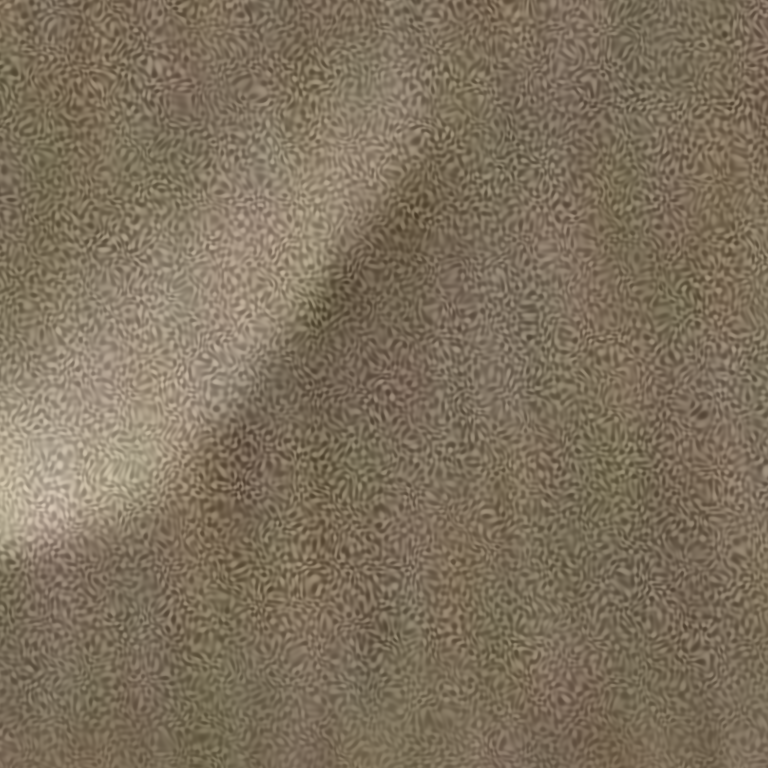
Give the GLSL for this texture, as a Shadertoy shader.

```glsl
const vec3 CLOTH = vec3(0.476, 0.422, 0.343);
const vec3 LIGHT = vec3(0.128, 0.126, 0.130);
const vec3 HOTSPOT = vec3(0.125, 0.130, 0.120);
const vec3 ROSE_TINT = vec3(0.026, -0.006, 0.006);
const vec3 OLIVE_TINT = vec3(0.004, 0.010, -0.026);
const float WORM_CYCLES = 80.0;    // grain periods across the canvas
const float WORM_CONTRAST = 0.062;
const float WARP_CELLS = 40.0;
const float WARP_AMOUNT = 0.013;
const float STREAK_CONTRAST = 0.085;
const float MOTTLE_CONTRAST = 0.030;
const float SHADOW_DEPTH = 0.040;
const int WAVES = 30;
const float TAU = 6.2831853;

float hash(vec2 p) {
    vec3 q = fract(vec3(p.xyx) * 0.1031);
    q += dot(q, q.yzx + 33.33);
    return fract((q.x + q.y) * q.z);
}

float noise(vec2 p) {
    vec2 cell = floor(p);
    vec2 f = fract(p);
    f = f * f * (3.0 - 2.0 * f);
    float low = mix(hash(cell), hash(cell + vec2(1, 0)), f.x);
    float high = mix(hash(cell + vec2(0, 1)), hash(cell + vec2(1, 1)), f.x);
    return mix(low, high, f.y);
}

// Short curled fibres: warped plane waves of mixed length in all directions
float worms(vec2 p) {
    vec2 warp = vec2(noise(p * WARP_CELLS), noise(p * WARP_CELLS + 71.0)) - 0.5;
    p += WARP_AMOUNT * warp;
    float sum = 0.0;
    for (int i = 0; i < WAVES; i++) {
        float k = float(i);
        float angle = 0.5 * TAU * (k + hash(vec2(k, 3.0))) / float(WAVES);
        float cycles = WORM_CYCLES * mix(0.55, 1.7, hash(vec2(k, 9.0)));
        float phase = TAU * hash(vec2(k, 17.0));
        sum += sin(TAU * cycles * dot(p, vec2(cos(angle), sin(angle))) + phase);
    }
    float field = sum * sqrt(2.0 / float(WAVES));
    return field / sqrt(1.0 + 0.15 * field * field);
}

// Vertical folds and fine threads
float streaks(vec2 p) {
    float broad = noise(vec2(p.x * 13.0 + 0.4 * p.y, p.y * 1.8 + 5.0));
    float fine = noise(vec2(p.x * 42.0 + 1.5 * p.y, p.y * 6.0 + 40.0));
    return 0.45 * broad + 0.55 * fine - 0.5;
}

// Horizontal distance to the crisp lower-right border of the light
float beamEdge(vec2 p) {
    float curl = max(0.36 - p.y, 0.0);
    return 0.22 + 0.73 * (p.y - 0.35) - 22.0 * curl * curl - p.x;
}

float beam(vec2 p, float edge) {
    float softness = mix(0.18, 0.025, smoothstep(0.24, 0.45, p.y));
    float lower = smoothstep(-softness, softness + 0.03, edge);
    float upper = 1.0 - smoothstep(-0.14, 0.10, p.y - 0.56 - 0.75 * p.x);
    float tip = 1.0 - smoothstep(0.42, 0.62, p.x);
    return lower * upper * tip;
}

void mainImage(out vec4 fragColor, in vec2 fragCoord) {
    vec2 p = fragCoord / iResolution.xy;
    float edge = beamEdge(p);

    // Broad illumination
    float lit = beam(p, edge);
    vec2 toHotspot = (p - vec2(0.0, 0.35)) / vec2(0.22, 0.13);
    float hot = exp(-dot(toHotspot, toHotspot)) * lit;
    vec3 color = CLOTH + LIGHT * lit + HOTSPOT * hot;

    // Shade just beyond the border
    float shade = smoothstep(0.02, -0.04, edge) * smoothstep(-0.22, -0.03, edge);
    shade *= smoothstep(0.25, 0.45, p.y) * (1.0 - smoothstep(0.75, 0.90, p.y));
    color -= SHADOW_DEPTH * shade;

    // Folds, small blotches and muted dye variation
    color += STREAK_CONTRAST * streaks(p) * (1.0 - 0.5 * lit);
    color += MOTTLE_CONTRAST * (noise(p * vec2(48.0, 30.0) + 25.0) - 0.5);
    float rose = noise(p * vec2(17.0, 10.0) + 12.0) - 0.5;
    float olive = noise(p * vec2(15.0, 8.0) + 53.0) - 0.5;
    color += ROSE_TINT * rose + OLIVE_TINT * olive;

    // Curled grain, uneven in strength and calmer toward the bottom
    float strength = mix(0.7, 1.25, noise(p * 22.0 + 90.0));
    strength *= mix(0.65, 1.0, smoothstep(0.0, 0.22, p.y));
    color += WORM_CONTRAST * strength * worms(p) * vec3(1.0, 0.99, 0.94);

    fragColor = vec4(clamp(color, 0.0, 1.0), 1.0);
}
```
